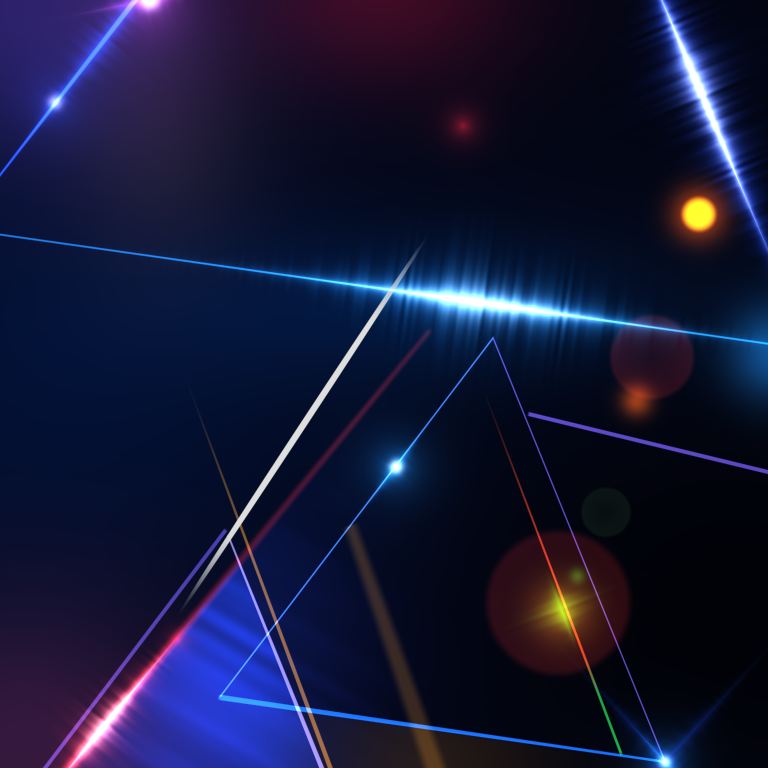
A Shadertoy shader for this background:

```glsl
// Crossing neon light beams, lens flares and coloured haze on a dark navy field.

const vec3 NAVY = vec3(.01, .02, .075);
const vec3 BLUE = vec3(.1, .28, 1);
const vec3 CYAN = vec3(.12, .6, 1);
const vec3 VIOLET = vec3(.36, .27, .72);
const vec3 RED = vec3(.85, .12, .16);
const vec3 GOLD = vec3(.55, .34, .06);
const vec2 STAR = vec2(.866, .008);
const vec4 BASE = vec4(.286, .092, STAR);

float hash(float n) { return fract(sin(n * 127.1) * 43758.5453); }

float noise(float x) {
  return mix(hash(floor(x)), hash(floor(x) + 1.), smoothstep(0., 1., fract(x)));
}

// Soft cloud: centre xy, size zw
float haze(vec2 p, vec4 c) {
  vec2 q = (p - c.xy) / c.zw;
  return exp(-dot(q, q));
}

// Position along line xy-zw (0..1) and signed distance across it
vec2 along(vec2 p, vec4 l) {
  vec2 d = l.zw - l.xy, q = p - l.xy;
  return vec2(dot(q, d) / dot(d, d), (d.x * q.y - d.y * q.x) / length(d));
}

// Segment with half widths a to b, softened by px
float segment(vec2 p, vec4 l, float a, float b, float px) {
  vec2 s = along(p, l);
  float w = mix(a, b, clamp(s.x, 0., 1.));
  float ends = 1. - smoothstep(.494, .506, abs(s.x - .5));
  float cover = 1. - smoothstep(max(w - px, 0.), w + px, abs(s.y));
  return cover * ends * min(1., w / px + .3);
}

// Glowing spindle along dir with a ragged edge
float spindle(vec2 p, vec2 c, vec2 dir, float len, float w) {
  vec2 s = along(p, vec4(c, c + normalize(dir)));
  float x = s.x * s.x / (len * len), ragged = .65 + .7 * noise(s.x * 190.);
  return exp(-x - abs(s.y) / (w * ragged * (.25 + exp(-2. * x))));
}

// Spindle with a white core
vec3 beam(vec2 p, vec2 c, vec2 dir, float len, float w, vec3 tint) {
  return tint * spindle(p, c, dir, len, w) + 1.4 * spindle(p, c, dir, len * .57, w * .45);
}

// Lens disc, brighter at its rim
float ghost(vec2 p, vec2 c, float r) {
  float d = length(p - c) / r;
  return (1. - smoothstep(.9, 1.04, d)) * (.6 + .4 * d);
}

// Bright point with a stretched halo
vec3 spark(vec2 p, vec2 c, vec2 dir, float r, vec3 tint) {
  float d = length(p - c) / r;
  return tint * (.55 * exp(-.8 * d) + .6 * spindle(p, c, dir, r * 2.2, r * .25)) + exp(-6. * d * d);
}

vec3 background(vec2 p) {
  vec3 col = NAVY + vec3(0, .045, .13) * haze(p, vec4(.08, .52, .42, .34));
  col += vec3(.16, .1, .32) * haze(p, vec4(.03, 1, .24, .2));
  col += vec3(.1, .06, .04) * haze(p, vec4(.21, .82, .12, .17));
  col += vec3(.24, .02, .06) * haze(p, vec4(.5, 1.02, .18, .13));
  col += vec3(.2, .07, .15) * haze(p, vec4(.03, .02, .22, .2));
  col += vec3(0, .06, .13) * haze(p, vec4(.58, .6, .36, .1));
  return col * (1. - .65 * haze(p, vec4(.95, .2, .32, .26)));
}

// Blue wedge beside the red beam, amber light below the base line
vec3 wedge(vec2 p) {
  float inside = 1. - smoothstep(-.006, .004, along(p, vec4(.09, 0, .56, .57)).y);
  float left = smoothstep(-.004, .004, along(p, vec4(.419, 0, .297, .303)).y);
  float streaks = .75 + .4 * noise((p.x * .6 + p.y) * 55.);
  float under = 1. - smoothstep(-.005, .002, along(p, BASE).y);
  return vec3(.1, .2, .76) * inside * mix(.32, 1., left) * streaks * haze(p, vec4(.3, .1, .17, .24))
    + vec3(.13, .08, .01) * under * haze(p, vec4(.56, 0, .16, .12));
}

vec3 thinLines(vec2 p, float px) {
  vec3 col = vec3(.25, .48, .9) * segment(p, vec4(.642, .56, BASE.xy), .0009, .0009, px);
  col += VIOLET * segment(p, vec4(.642, .56, STAR), .0008, .0008, px);
  col += vec3(.08, .42, .95) * segment(p, BASE, .0035, .0015, px);
  col += VIOLET * segment(p, vec4(.688, .461, 1.01, .383), .0026, .0026, px);
  col += VIOLET * .75 * segment(p, vec4(.294, .31, .055, -.005), .0025, .0025, px);
  col += vec3(.58, .48, .72) * segment(p, vec4(.297, .303, .421, -.005), .0012, .003, px);
  // Strands fading upwards
  float fall = 1. - smoothstep(.25, .53, p.y);
  vec3 strand = mix(vec3(.1, .65, .2), vec3(.75, .2, .08), smoothstep(.08, .16, p.y));
  col += GOLD * fall * segment(p, vec4(.234, .529, .432, -.005), .0008, .003, px);
  col += GOLD * .38 * segment(p, vec4(.456, .316, .568, -.005), .007, .012, .007);
  return col + strand * fall * segment(p, vec4(.632, .486, .809, .018), .001, .0018, px);
}

vec3 beams(vec2 p, float px) {
  vec3 col = beam(p, vec2(.632, .605), vec2(1, -.143), .26, .016, CYAN);
  col += beam(p, vec2(.916, .872), vec2(.141, -.332), .26, .014, BLUE);
  col += beam(p, vec2(.14, .06), vec2(.47, .57), .14, .011, RED);
  col += CYAN * .7 * segment(p, vec4(-.01, .696, 1.01, .551), .0012, .0012, px);
  col += BLUE * segment(p, vec4(.18, 1.005, -.01, .759), .0035, .0012, px);
  col += BLUE * .8 * spindle(p, vec2(.14, .953), vec2(.19, .246), .13, .008);
  return col + RED * .32 * segment(p, vec4(.56, .57, .085, -.006), .002, .007, .004);
}

vec3 flares(vec2 p) {
  vec2 rise = vec2(.356, .468), ray = vec2(-.1, .11), eye = vec2(.732, .204);
  vec3 col = spark(p, vec2(.516, .392), rise, .02, CYAN);
  col += .6 * spark(p, vec2(.072, .867), rise, .022, BLUE);
  col += spark(p, vec2(.195, 1), vec2(1, .2), .028, vec3(.75, .28, .8));
  col += .8 * spark(p, STAR, ray, .018, CYAN);
  col += BLUE * .35 * (spindle(p, STAR, ray, .12, .007) + spindle(p, STAR, abs(ray), .13, .007));
  col += CYAN * .5 * haze(p, vec4(1.01, .54, .06, .06));
  // Amber orb and warm glows
  float orb = length(p - vec2(.91, .721));
  col += vec3(1, .78, .08) * (1. - smoothstep(.014, .026, orb)) + vec3(.75, .25, .02) * exp(-orb * orb / .0011);
  col += RED * .5 * exp(-length(p - vec2(.232, .167)) / .01);
  col += RED * .6 * exp(-length(p - vec2(.603, .836)) / .014);
  col += vec3(.6, .22, .03) * haze(p, vec4(.829, .478, .02, .02));
  // Lens discs and green eye
  col += vec3(.17, .03, .03) * (ghost(p, vec2(.727, .215), .096) + ghost(p, vec2(.849, .535), .056));
  col += vec3(.04, .07, .03) * ghost(p, vec2(.789, .333), .033);
  col += vec3(.1, .3, .04) * haze(p, vec4(.752, .25, .01, .01));
  col += GOLD * .7 * haze(p, vec4(eye, .042, .042));
  return col + vec3(.3, .7, .05) * spindle(p, eye, vec2(.175, -.463), .028, .013);
}

void mainImage(out vec4 fragColor, in vec2 fragCoord) {
  vec2 p = fragCoord / iResolution.xy;
  float px = .8 / iResolution.y;
  vec3 col = background(p) + wedge(p) + beams(p, px) + thinLines(p, px) + flares(p);
  // White blade, widest midway
  vec4 edge = vec4(.56, .698, .228, .193);
  float t = clamp(along(p, edge).x, 0., 1.), bow = 4. * t * (1. - t), w = .0042 * sqrt(bow);
  col = mix(col, vec3(.87), segment(p, edge, w, w, px) * smoothstep(0., .75, bow));
  fragColor = vec4(min(col, 1.), 1);
}
```
